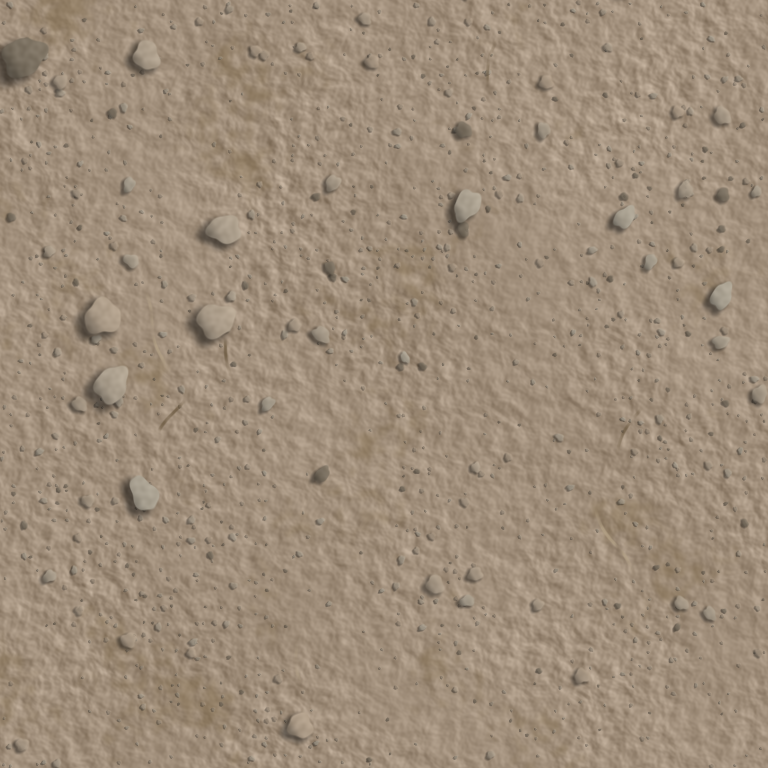
Give the GLSL for this texture, as a WebGL 1 fragment shader.

```glsl
precision highp float;
// Dry, trodden earth with scattered pebbles, crumbs, faint stains and a few twigs.
// Side-lit gradient noise makes the gritty soil; jittered cells at four scales
// hold the stones, each a wobbly ellipse with a soft shadow away from the light.
uniform vec2 u_resolution;

#define SUN vec2(0.83, 0.56)
#define SOIL vec3(0.632, 0.562, 0.485)
#define STAIN vec3(0.50, 0.42, 0.30)
#define SAND_STONE vec3(0.68, 0.61, 0.53)
#define GREY_STONE vec3(0.66, 0.63, 0.57)
#define DARK_STONE vec3(0.48, 0.44, 0.38)
#define GRIT 0.20
#define MOTTLE 0.055
#define SHADOW 0.48
#define SOFTNESS 0.0018
#define TWIGS 7

vec2 hash(vec2 p) {
  vec3 a = fract(p.xyx * vec3(0.1031, 0.1030, 0.0973));
  a += dot(a, a.yzx + 33.33);
  return fract((a.xx + a.yz) * a.zy);
}

mat2 rotation(float angle) {
  float c = cos(angle), s = sin(angle);
  return mat2(c, s, -s, c);
}

float cornerSlope(vec2 cell, vec2 offset) {
  float angle = 6.2832 * hash(cell).x;
  return dot(vec2(cos(angle), sin(angle)), offset);
}

float gradientNoise(vec2 p) {
  vec2 i = floor(p), f = p - i;
  vec2 u = f * f * f * (f * (f * 6.0 - 15.0) + 10.0);
  vec2 e = vec2(1.0, 0.0);
  return mix(mix(cornerSlope(i, f), cornerSlope(i + e, f - e), u.x),
             mix(cornerSlope(i + e.yx, f - e.yx), cornerSlope(i + 1.0, f - 1.0), u.x), u.y);
}

float fbm(vec2 p) {
  float sum = 0.0, weight = 0.5;
  for (int i = 0; i < 4; i++) {
    sum += weight * gradientNoise(p);
    p = rotation(0.65) * p * 2.03 + 17.0;
    weight *= 0.55;
  }
  return sum;
}

// Slope of the rough ground towards the sun, over three grain sizes
float sunlitGrit(vec2 p) {
  float sum = 0.0, weight = 0.5, scale = 48.0;
  for (int i = 0; i < 3; i++) {
    mat2 turn = rotation(0.9 * float(i) + 0.4);
    vec2 q = turn * p * scale;
    sum += weight * (gradientNoise(q) - gradientNoise(q + turn * SUN * 0.4));
    scale *= 1.9;
    weight *= 0.8;
  }
  return sum;
}

float stoneDistance(vec2 q, float radius, vec2 kind) {
  q = rotation(6.2832 * kind.x) * q;
  q.y *= 1.0 + 0.5 * kind.y;
  float a = atan(q.y, q.x + 1e-6);
  float wobble = 0.10 * cos(3.0 * a + 40.0 * kind.y) + 0.06 * cos(5.0 * a + 70.0 * kind.x);
  return length(q) - radius * (1.0 + wobble);
}

vec3 scatterStones(vec3 color, vec2 p, float cells, float density, float strength) {
  float soft = max(SOFTNESS, 0.7 / u_resolution.y);
  vec2 home = floor(p * cells);
  for (int j = -1; j <= 1; j++) {
    for (int i = -1; i <= 1; i++) {
      vec2 id = home + vec2(float(i), float(j));
      float crowding = 1.0 + 2.2 * gradientNoise(id / cells * 5.0 + 3.3);
      vec2 pick = hash(id + cells * 7.0);
      if (pick.x > density * crowding) continue;
      vec2 kind = hash(id + cells * 3.0 + 57.0);
      vec2 q = p - (id + 0.2 + 0.6 * hash(id + cells + 91.0)) / cells;
      float radius = mix(0.15, 0.28, pick.y * pick.y) / cells;

      float shade = stoneDistance(q + SUN * radius * 0.45, radius, kind);
      color *= 1.0 - SHADOW * strength * (1.0 - smoothstep(-0.3 * radius, 0.45 * radius, shade));

      float facing = dot(q, SUN) / radius;
      vec3 stone = mix(SAND_STONE, GREY_STONE, kind.y);
      stone = mix(stone, DARK_STONE, step(0.84, fract(kind.x * 13.0)));
      stone *= 0.99 + 0.08 * facing - 0.22 * smoothstep(0.2, 1.0, -facing);
      stone += 0.06 * gradientNoise(p * 110.0);
      float body = 1.0 - smoothstep(-soft, soft, stoneDistance(q, radius, kind));
      color = mix(color, stone, body * strength);
    }
  }
  return color;
}

vec3 layTwigs(vec3 color, vec2 p) {
  for (int i = 0; i < TWIGS; i++) {
    vec2 id = vec2(float(i) * 3.0 + 5.0, 23.0);
    vec2 shape = hash(id + 40.0);
    vec2 q = rotation(1.1 * shape.x - 0.55) * (p - hash(id));
    float reach = 0.03 + 0.04 * shape.y;
    q.x += 0.004 * sin(q.y * 60.0 + 9.0 * shape.x);
    float taper = 1.0 - smoothstep(0.3, 1.0, abs(q.y) / reach);
    float line = 1.0 - smoothstep(0.0006, 0.0034, abs(q.x));
    float broken = smoothstep(-0.35, 0.25, gradientNoise(p * 45.0));
    vec3 twig = mix(vec3(0.40, 0.33, 0.23), vec3(0.72, 0.65, 0.54), step(0.65, shape.y));
    color = mix(color, twig, 0.7 * line * taper * broken);
  }
  return color;
}

void main() {
  vec2 p = gl_FragCoord.xy / u_resolution.y;

  // Soil: broad tone, side-lit grit and olive stains
  float roughness = clamp(1.0 + 1.3 * fbm(p * 4.0 + 8.0), 0.55, 1.5);
  vec3 color = SOIL + MOTTLE * (fbm(p * 3.0 + 2.0) + fbm(p * 24.0));
  color += GRIT * roughness * sunlitGrit(p + 0.004 * gradientNoise(p * 30.0));
  float stain = smoothstep(0.12, 0.45, fbm(p * 5.0 + 31.0) + 0.25 * gradientNoise(p * 60.0));
  color = mix(color, STAIN, 0.5 * stain);

  // Crumbs first, then twigs, then larger stones on top
  color = scatterStones(color, p, 88.0, 0.13, 0.55);
  color = scatterStones(color, p, 45.0, 0.13, 0.75);
  color = layTwigs(color, p);
  color = scatterStones(color, p, 22.0, 0.09, 0.85);
  color = scatterStones(color, p, 9.0, 0.11, 1.0);
  gl_FragColor = vec4(clamp(color, 0.0, 1.0), 1.0);
}
```
